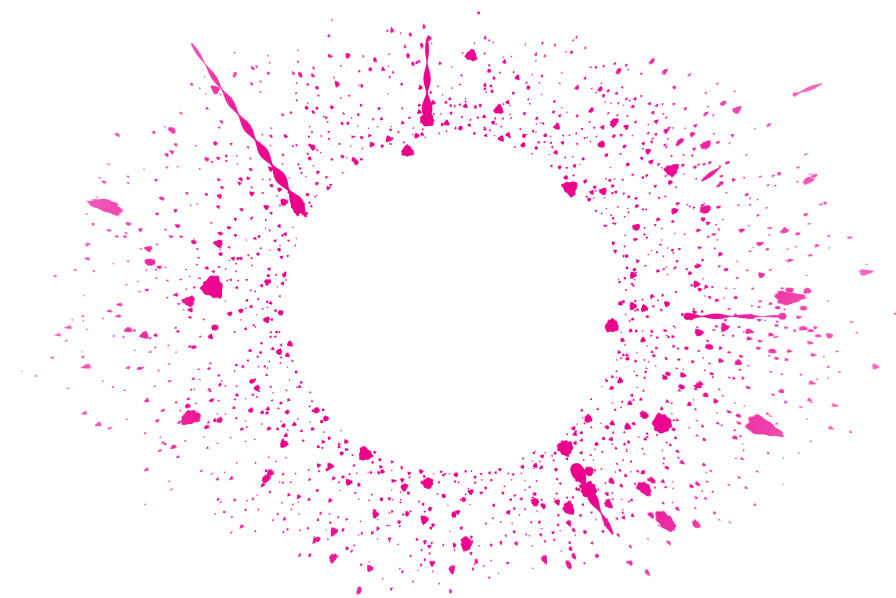
This background is drawn by a WebGL 2 fragment shader. Its source:

```glsl
#version 300 es
precision highp float;

uniform vec2 u_resolution;
out vec4 fragColor;

const vec2 CENTRE = vec2(0.758, 0.492);
const float RING = 0.268;

// Largest splats: position and radius in canvas heights
const vec3 SPLATS[16] = vec3[16](
    vec3(0.355, 0.520, 0.0175), vec3(1.109, 0.291, 0.0155),
    vec3(0.715, 0.801, 0.0115), vec3(0.682, 0.748, 0.0095),
    vec3(0.955, 0.686, 0.0120), vec3(0.498, 0.654, 0.0110),
    vec3(0.176, 0.656, 0.0100), vec3(0.986, 0.180, 0.0130),
    vec3(0.947, 0.250, 0.0125), vec3(0.611, 0.240, 0.0110),
    vec3(1.279, 0.285, 0.0130), vec3(1.322, 0.502, 0.0100),
    vec3(0.318, 0.301, 0.0110), vec3(1.115, 0.127, 0.0110),
    vec3(1.025, 0.455, 0.0110), vec3(0.789, 0.908, 0.0090));

vec2 hash2(vec2 p) {
    return fract(sin(vec2(dot(p, vec2(127.1, 311.7)), dot(p, vec2(269.5, 183.3)))) * 43758.5453);
}

// Ragged drop, stretched and tapered along dir
float drop(vec2 q, vec2 dir, float r, float stretch, float seed) {
    q = vec2(dot(q, dir) / stretch, dot(q, vec2(-dir.y, dir.x)));
    q.y *= 1.0 + 0.35 * clamp(q.x / r, -1.0, 1.0);
    float a = atan(q.y, q.x + 1e-6);
    float ragged = 0.10 * sin(3.0 * a + seed * 40.0) + 0.06 * sin(8.0 * a + seed * 90.0);
    return length(q) - r * (1.0 + ragged);
}

// Beaded streak that swells from its outer end to its inner end
float streak(vec2 p, vec2 outer, vec2 inner, float width) {
    vec2 axis = inner - outer;
    float t = clamp(dot(p - outer, axis) / dot(axis, axis), 0.0, 1.0);
    float beads = 0.2 + 0.8 * pow(abs(sin(t * length(axis) * 62.0 + 0.7)), 1.5);
    return length(p - outer - axis * t) - width * (0.25 + 0.75 * t) * beads;
}

// Chance that a drop of the given size class lands at c
float density(vec2 c, float size) {
    vec2 away = c - CENTRE;
    float gap = length(away) - RING;
    vec2 dir = normalize(away);
    float weight = mix(0.8, 0.65 + 0.2 * dir.x - 0.35 * dir.y, size);
    float reach = mix(0.25, 0.13, size) + 0.09 * max(dir.x, 0.0);
    float limit = 1.0 - smoothstep(0.8, 1.03, length(away / vec2(0.72, 0.5)));
    return step(0.012, gap) * weight * exp(-max(gap, 0.0) / reach) * limit;
}

// One jittered grid of drops flung out from the centre
float scatter(vec2 p, float cell, float size) {
    float d = 1.0;
    vec2 home = floor(p / cell);
    for (int y = -1; y <= 1; y++) {
        for (int x = -1; x <= 1; x++) {
            vec2 id = home + vec2(x, y);
            vec2 place = hash2(id + size * 37.0);
            vec2 kind = hash2(id + size * 53.0 + 19.3);
            vec2 c = (id + 0.1 + 0.8 * place) * cell;
            if (kind.x < density(c, size)) {
                float r = cell * mix(0.05, 0.16, kind.y * kind.y);
                float gap = length(c - CENTRE) - RING;
                float stretch = 1.0 + 4.0 * max(gap, 0.0) * place.x;
                d = min(d, drop(p - c, normalize(c - CENTRE), r, stretch, place.y));
            }
        }
    }
    return d;
}

void main() {
    vec2 p = gl_FragCoord.xy / u_resolution.y;
    p.x += 0.75 - 0.5 * u_resolution.x / u_resolution.y;
    float pixel = 1.0 / u_resolution.y;
    float gap = length(p - CENTRE) - RING;
    float d = 1.0;

    // Four sizes of spray, from mist to heavy drops
    for (int i = 0; i < 4; i++) {
        float size = float(i) / 3.0;
        d = min(d, scatter(p, 0.017 * pow(1.5, float(i)), size));
    }

    // Heavy splats
    for (int i = 0; i < 16; i++) {
        vec2 away = SPLATS[i].xy - CENTRE;
        float stretch = 1.0 + 2.2 * smoothstep(0.12, 0.4, length(away) - RING);
        d = min(d, drop(p - SPLATS[i].xy, normalize(away), SPLATS[i].z, stretch, float(i) * 0.13));
    }

    // Long flung streaks
    d = min(d, streak(p, vec2(0.322, 0.926), vec2(0.512, 0.639), 0.011));
    d = min(d, streak(p, vec2(0.715, 0.935), vec2(0.715, 0.800), 0.010));
    d = min(d, streak(p, vec2(1.315, 0.471), vec2(1.150, 0.471), 0.006));
    d = min(d, streak(p, vec2(1.025, 0.108), vec2(0.965, 0.215), 0.012));
    d = min(d, streak(p, vec2(1.375, 0.860), vec2(1.330, 0.842), 0.007));
    d = min(d, streak(p, vec2(1.205, 0.720), vec2(1.175, 0.698), 0.006));

    // Magenta ink pales as it travels outwards
    vec3 ink = mix(vec3(0.92, 0.0, 0.55), vec3(0.95, 0.42, 0.75), smoothstep(0.08, 0.46, gap));
    float cover = smoothstep(0.75, -0.75, d / pixel);
    fragColor = vec4(mix(vec3(1.0), ink, cover), 1.0);
}
```
